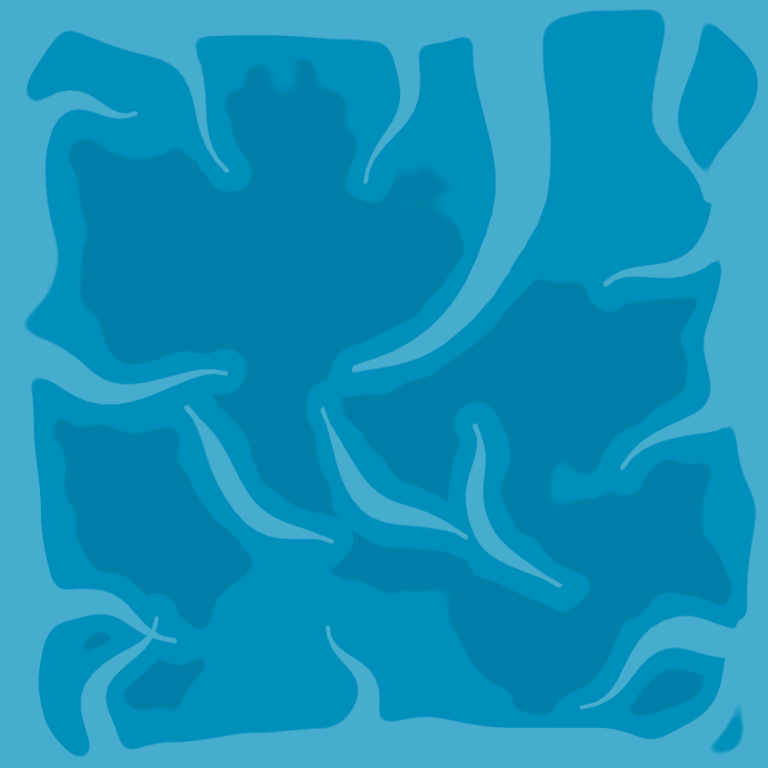
Write a Shadertoy shader that draws this texture.

```glsl
// Draws a flat, stylised water surface: pale foam rim and tapering streaks, with deep patches between.

const vec3 WATER_COLOR = vec3(0.0, 0.557, 0.735);
const vec3 DEEP_COLOR  = vec3(0.0, 0.503, 0.657);
const vec3 FOAM_COLOR  = vec3(0.28, 0.68, 0.81);

const float RIM_WIDTH     = 0.045;
const float RIM_ROUNDING  = 0.05;
const float WARP_SCALE    = 9.0;
const float WARP_AMOUNT   = 0.08;
const float JOIN_FLARE    = 0.025;  // softness where streaks meet the rim
const int   TONGUES_PER_SIDE = 3;
const int   FREE_STREAKS  = 3;
const int   STREAK_STEPS  = 18;
const float TIP_RADIUS    = 0.003;
const float DEEP_SCALE    = 5.5;
const float DEEP_LEVEL    = 0.47;
const float DEEP_MARGIN   = 0.026;  // gap kept between foam and deep patches
const float DEEP_WOBBLE   = 0.012;
const float EDGE_SOFTNESS = 0.0015;
const float PI = 3.14159;

float hash(vec2 p) {
    return fract(sin(dot(p, vec2(127.1, 311.7))) * 43758.5);
}

float noise(vec2 p) {
    vec2 i = floor(p), f = fract(p);
    f = f * f * (3.0 - 2.0 * f);
    vec2 e = vec2(0.0, 1.0);
    return mix(mix(hash(i), hash(i + e.yx), f.x),
               mix(hash(i + e.xy), hash(i + e.yy), f.x), f.y);
}

float smoothMin(float a, float b, float k) {
    float h = max(k - abs(a - b), 0.0) / k;
    return min(a, b) - 0.25 * h * h * k;
}

vec2 direction(float angle) {
    return vec2(cos(angle), sin(angle));
}

// Rooted streaks thin out towards the tip, free ones thin out at both ends.
float streakRadius(float t, float radius, bool rooted) {
    float profile = rooted ? 1.0 - smoothstep(0.1, 1.2, t) : sin(PI * t);
    return max(radius * profile, TIP_RADIUS);
}

// Distance to a streak traced step by step along a winding heading.
float streak(vec2 p, vec2 start, float heading, float len, float curl, float bend,
             float radius, bool rooted) {
    if (length(p - start) > len + 0.12) return 1.0;
    float d = 1.0;
    float stepT = 1.0 / float(STREAK_STEPS);
    vec2 a = start;
    for (int i = 0; i < STREAK_STEPS; i++) {
        float t = float(i) * stepT;
        float angle = heading + curl * t * t + bend * sin(2.0 * PI * t);
        vec2 ab = direction(angle) * len * stepT;
        float h = clamp(dot(p - a, ab) / dot(ab, ab), 0.0, 1.0);
        d = min(d, length(p - a - ab * h) - streakRadius(t + h * stepT, radius, rooted));
        a += ab;
    }
    return d;
}

// Streaks that grow inwards from all four sides.
float tongues(vec2 p) {
    float d = 1.0;
    for (int side = 0; side < 4; side++) {
        float turn = 0.5 * PI * float(side);
        vec2 along = direction(turn), inward = vec2(-along.y, along.x);
        for (int k = 0; k < TONGUES_PER_SIDE; k++) {
            vec2 id = vec2(side, k) + 3.0;
            float f = (float(k) + 0.25 + 0.5 * hash(id)) / float(TONGUES_PER_SIDE) - 0.5;
            float heading = turn + 0.5 * PI + 1.6 * (hash(id + 11.0) - 0.5);
            float bend = mix(0.5, 0.9, hash(id + 23.0)) * (hash(id + 31.0) < 0.5 ? -1.0 : 1.0);
            float len = mix(0.2, 0.34, hash(id + 47.0));
            float radius = mix(0.015, 0.024, hash(id + 59.0));
            d = min(d, streak(p, 0.5 + along * f - inward * 0.5, heading, len,
                              bend * 0.7, bend, radius, true));
        }
    }
    return d;
}

// Loose streaks that drift down and to the right.
float freeStreaks(vec2 p) {
    float d = 1.0;
    for (int i = 0; i < FREE_STREAKS; i++) {
        vec2 id = vec2(i, 71.0);
        vec2 start = vec2(0.25 + 0.18 * float(i), 0.38 + 0.1 * hash(id));
        float heading = -1.0 + 0.5 * (hash(id + 5.0) - 0.5);
        d = min(d, streak(p, start, heading, 0.28, 0.4, -0.45, 0.014, false));
    }
    return d;
}

float foamDistance(vec2 p) {
    vec2 warp = WARP_AMOUNT * (vec2(noise(p * WARP_SCALE), noise(p * WARP_SCALE + 17.0)) - 0.5);
    vec2 q = abs(p + warp - 0.5) - (0.5 - RIM_WIDTH - RIM_ROUNDING);
    float rim = RIM_ROUNDING - length(max(q, 0.0)) - min(max(q.x, q.y), 0.0);
    vec2 s = p + 0.4 * warp;
    float channel = streak(s, vec2(0.66, 1.02), -0.5 * PI, 0.62, -1.3, 0.25, 0.045, true);
    float streaks = min(min(tongues(s), freeStreaks(s)), channel);
    return smoothMin(rim, streaks, JOIN_FLARE);
}

float deepDistance(vec2 p, float foam) {
    float n = 0.75 * noise(p * DEEP_SCALE + 4.0) + 0.25 * noise(p * DEEP_SCALE * 2.0 + 9.0);
    float patches = (DEEP_LEVEL - n) * 0.15;
    float d = -smoothMin(-patches, foam - DEEP_MARGIN, 0.02);
    return d + DEEP_WOBBLE * (noise(p * 30.0) - 0.5);
}

void mainImage(out vec4 fragColor, in vec2 fragCoord) {
    vec2 p = fragCoord / iResolution.xy;
    float edge = max(EDGE_SOFTNESS, 0.75 / iResolution.y);
    float foam = foamDistance(p);
    float deep = deepDistance(p, foam);
    vec3 color = mix(DEEP_COLOR, WATER_COLOR, smoothstep(-edge, edge, deep));
    color = mix(FOAM_COLOR, color, smoothstep(-edge, edge, foam));
    fragColor = vec4(color, 1.0);
}
```
